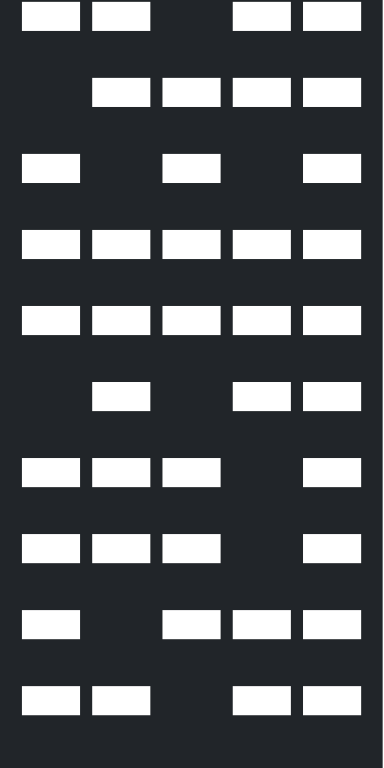
Give the GLSL for this pattern, as a Shadertoy shader.

```glsl
const vec3 WALL = vec3(0.130, 0.147, 0.160);
const vec3 LIGHT = vec3(1.0);

// Lengths are fractions of the canvas width, measured from the top left
const vec2 GRID_COUNT = vec2(5.0, 10.0);
const vec2 FIRST_CENTER = vec2(0.1328, 0.0427);
const vec2 PITCH = vec2(0.1830, 0.1980);
const vec2 HALF_SIZE = vec2(0.0757, 0.0379);
const float WALL_EDGE = 0.9965;

// Antialiased box: product of the pixel coverage along each axis
float boxCoverage(vec2 p, vec2 halfSize, float pixel) {
    vec2 cover = clamp((halfSize - abs(p)) / pixel + 0.5, 0.0, 1.0);
    return cover.x * cover.y;
}

// 1 when the row lies on a bending progression of dark rows, else 0
float isDarkRow(float row, float start, float stride, float bend) {
    float dark = 0.0;
    for (int i = 0; i < 3; i++) {
        float k = float(i);
        float darkRow = floor(start + stride * k - bend * k * k + 0.5);
        dark = max(dark, 1.0 - step(0.5, abs(row - darkRow)));
    }
    return dark;
}

// The last column is always lit; the others follow their own rhythm
float isLit(vec2 cell) {
    if (cell.x > 3.5) return 1.0;
    int column = int(cell.x);
    vec4 start = vec4(1.0, 2.0, 0.0, 2.0);
    vec4 stride = vec4(4.4, 6.0, 4.6, 5.5);
    vec4 bend = vec4(0.0, 0.0, 0.0, 1.5);
    return 1.0 - isDarkRow(cell.y, start[column], stride[column], bend[column]);
}

void mainImage(out vec4 fragColor, in vec2 fragCoord) {
    float pixel = 1.0 / iResolution.x;
    vec2 p = vec2(fragCoord.x, iResolution.y - fragCoord.y) * pixel;

    // Nearest window of the grid
    vec2 cell = floor((p - FIRST_CENTER) / PITCH + 0.5);
    cell = clamp(cell, vec2(0.0), GRID_COUNT - 1.0);
    vec2 local = p - FIRST_CENTER - cell * PITCH;
    float window = boxCoverage(local, HALF_SIZE, pixel) * isLit(cell);

    // Bright sliver beyond the right edge of the wall
    float sliver = clamp((p.x - WALL_EDGE) / pixel + 0.5, 0.0, 1.0);

    fragColor = vec4(mix(WALL, LIGHT, max(window, sliver)), 1.0);
}
```
